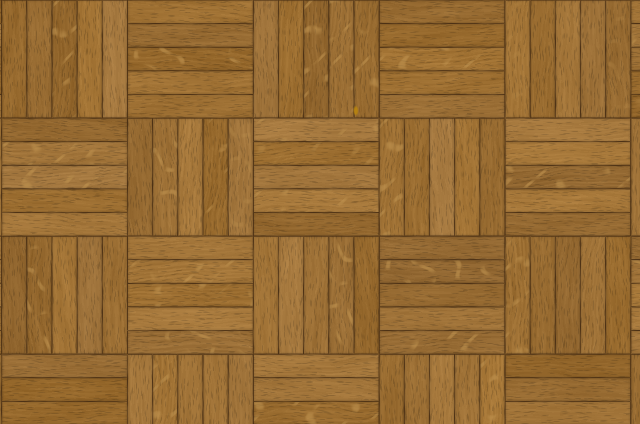
Give the GLSL for this texture, as a Shadertoy shader.

```glsl
// Oak parquet in a basket weave: square blocks of five boards, turned a quarter in every other block.
// Each board gets its own tone, bent grain from layered sines, fibres and pores from stretched
// cellular noise and, on some boards, pale ray flecks. Dark joints lie between the boards.

float hash(vec2 p) {
    return fract(sin(dot(p, vec2(127.1, 311.7))) * 43758.545);
}

// Cellular noise: x = distance to the nearest point, y = random value of that point
vec2 cells(vec2 p) {
    vec2 base = floor(p), nearest = vec2(9.0, 0.0);
    for (int j = -1; j <= 1; j++)
    for (int i = -1; i <= 1; i++) {
        vec2 id = base + vec2(i, j);
        vec2 point = id + vec2(hash(id), hash(id + 57.3));
        float d = distance(p, point);
        if (d < nearest.x) nearest = vec2(d, hash(id + 19.7));
    }
    return nearest;
}

// Wood of one board; g = (along, across) in board widths
vec3 oak(vec2 g, vec2 board) {
    float tone = hash(board), kind = hash(board + 3.7), turn = hash(board + 8.1);
    vec2 shift = 40.0 * vec2(tone, kind);

    // Grain lines drift and bend along the board
    float y = g.y + (turn - 0.5) * 0.16 * g.x
            + 0.10 * kind * sin(g.x * 1.1 + tone * 40.0)
            + 0.025 * sin(g.x * 3.1 + turn * 30.0);
    float rings = sin(y * mix(16.0, 38.0, turn) + 1.6 * sin(y * 7.0 + kind * 20.0)
                + 0.7 * sin(g.x * 0.9 + tone * 9.0));

    // Long fibres and short dark pores
    float fibre = cells(vec2(g.x * 0.9, y * 13.0) + shift).y - 0.5;
    float fine = cells(vec2(g.x * 2.2, y * 22.0) + shift.yx).y - 0.5;
    vec2 pore = cells(vec2(g.x * 2.0, y * 12.0) + shift + 11.0);
    float pores = smoothstep(0.40, 0.12, pore.x) * step(0.45, pore.y);
    float cloud = sin(g.x * 1.3 + turn * 50.0 + 2.0 * sin(y * 3.0 + tone * 20.0));

    float t = 0.56 + 0.72 * (tone - 0.5) + 0.09 * rings * (0.4 + kind)
            + 0.22 * fibre + 0.20 * fine + 0.07 * cloud;
    vec3 col = mix(vec3(0.545, 0.372, 0.146), vec3(0.675, 0.490, 0.242), t);
    col += vec3(-0.006, 0.006, 0.034) * (hash(board + 5.9) - 0.25);
    col *= 1.0 - 0.13 * pores;

    // Ray flecks: curved strokes slanting over the board, broken into patches
    float slant = g.x * 5.0 + (turn > 0.5 ? 3.2 : -3.2) * g.y
                + 1.2 * sin(g.y * 4.0 + g.x * 1.7 + kind * 30.0);
    float patches = smoothstep(0.5, 0.15, cells(vec2(g.x * 0.9, g.y * 1.8) + shift).x);
    float fleck = smoothstep(0.72, 1.0, sin(slant)) * patches * smoothstep(0.66, 0.76, kind);
    return mix(col, vec3(0.75, 0.575, 0.31), 0.6 * fleck);
}

void mainImage(out vec4 fragColor, in vec2 fragCoord) {
    vec2 uv = fragCoord / iResolution.xy;

    // Blocks counted from the top left: about 5.09 across, 3.59 down
    vec2 p = vec2(uv.x * 5.086 - 0.013, (1.0 - uv.y) * 3.592);
    vec2 block = floor(p), f = p - block;
    bool upright = mod(block.x + block.y, 2.0) < 0.5;
    vec2 g = 5.0 * (upright ? f.yx : f);
    float index = floor(g.y);
    g.y -= index;
    vec2 board = block + vec2(index * 7.3, index * 2.9 + 1.0);
    vec3 col = oak(g, board);

    // Joints, with uneven depth and a little grime beside them
    float px = 5.0 * 3.592 / iResolution.y;
    float side = min(g.y, 1.0 - g.y), end = min(g.x, 5.0 - g.x);
    float edge = min(side, end);
    float depth = 0.68 + 0.16 * sin(g.x * 2.3 + hash(board) * 30.0)
                + 0.12 * sin(g.x * 7.1 + index * 4.0);
    depth = end < side ? 0.85 : depth;
    float joint = 1.0 - smoothstep(0.024 - 0.5 * px, 0.024 + 0.5 * px, edge);
    col *= 1.0 - 0.09 * smoothstep(0.14, 0.0, edge);
    col = mix(col, vec3(0.285, 0.180, 0.075), joint * depth);

    // Small yellow stain at a joint in the top row
    float stain = length((uv - vec2(0.556, 0.739)) * vec2(1.506, 1.0) * vec2(1.0, 0.5));
    col = mix(col, vec3(0.74, 0.53, 0.04), 0.8 * smoothstep(0.007, 0.003, stain));

    fragColor = vec4(col, 1.0);
}
```
